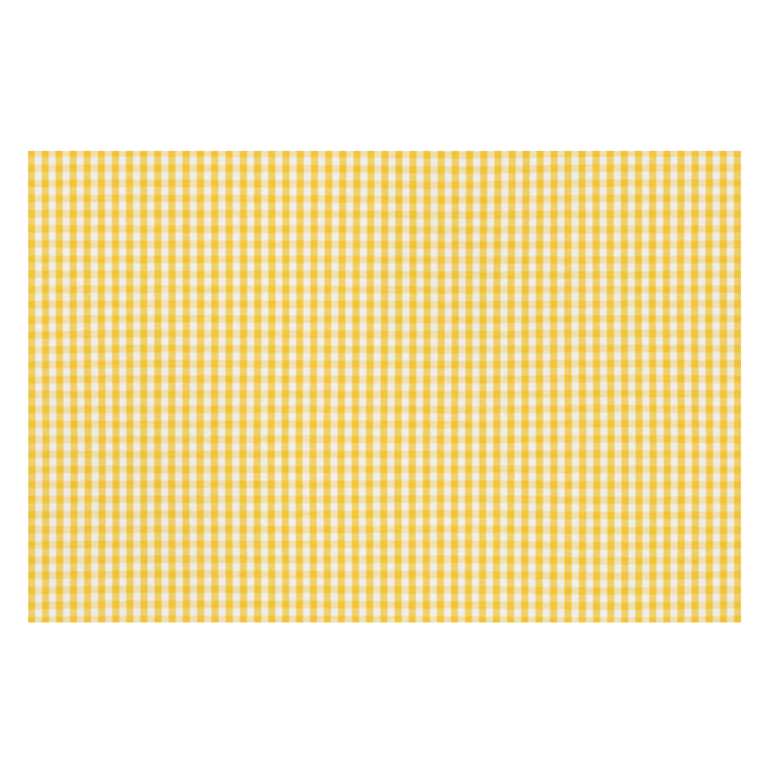
Write a Shadertoy shader that draws this texture.

```glsl
// Yellow and white gingham cloth: a wide woven rectangle on a plain white ground.

const vec2 CLOTH_MIN = vec2(0.0365, 0.1895);
const vec2 CLOTH_MAX = vec2(0.9650, 0.8035);
const vec2 REPEATS = vec2(50.5, 31.35);      // checks across and down
const vec2 FIRST_STRIPE = vec2(0.23, 0.20);  // centre of first stripe from left and top
const vec2 STRIPE_WIDTH = vec2(0.50, 0.50);  // share of one repeat

const vec3 GROUND = vec3(1.0);
const vec3 WHITE_CELL = vec3(0.935, 0.930, 0.915);
const vec3 WEFT_CELL = vec3(0.940, 0.865, 0.650);
const vec3 WARP_CELL = vec3(0.940, 0.815, 0.420);
const vec3 YELLOW_CELL = vec3(0.945, 0.760, 0.190);

float hash(vec2 p) {
    return fract(sin(dot(p, vec2(127.1, 311.7))) * 43758.5453);
}

// Smooth value noise from 0 to 1.
float noise(vec2 p) {
    vec2 i = floor(p);
    vec2 f = fract(p);
    f = f * f * (3.0 - 2.0 * f);
    float low = mix(hash(i), hash(i + vec2(1.0, 0.0)), f.x);
    float high = mix(hash(i + vec2(0.0, 1.0)), hash(i + vec2(1.0, 1.0)), f.x);
    return mix(low, high, f.y);
}

// Coverage of stripes centred on whole numbers.
float stripe(float x, float width, float blur) {
    float d = abs(fract(x + 0.5) - 0.5);
    return 1.0 - smoothstep(0.5 * width - blur, 0.5 * width + blur, d);
}

// Signed distance to an axis-aligned rectangle.
float boxDistance(vec2 p, vec2 low, vec2 high) {
    vec2 d = abs(p - 0.5 * (low + high)) - 0.5 * (high - low);
    return length(max(d, 0.0)) + min(max(d.x, d.y), 0.0);
}

// Dyed bands crossing: each overlap takes its own colour.
vec3 gingham(vec2 cell, vec2 blur, float slub) {
    float warp = stripe(cell.x, STRIPE_WIDTH.x, blur.x);
    float weft = stripe(cell.y, STRIPE_WIDTH.y, blur.y) * (1.0 - slub);
    return mix(mix(WHITE_CELL, WEFT_CELL, weft),
               mix(WARP_CELL, YELLOW_CELL, weft), warp);
}

void mainImage(out vec4 fragColor, in vec2 fragCoord) {
    vec2 uv = fragCoord / iResolution.xy;
    float pixel = 1.0 / min(iResolution.x, iResolution.y);

    // Position in repeats, from the top left corner, with slightly wavering threads.
    vec2 size = CLOTH_MAX - CLOTH_MIN;
    vec2 local = vec2(uv.x - CLOTH_MIN.x, CLOTH_MAX.y - uv.y) / size;
    vec2 waver = vec2(noise(uv * vec2(9.0, 5.0)), noise(uv * vec2(5.0, 9.0) + 31.0)) - 0.5;
    vec2 cell = local * REPEATS - FIRST_STRIPE + 0.14 * waver;

    // Woven colour with uneven weft threads.
    vec2 blur = max(vec2(0.09), 0.7 * pixel * REPEATS / size);
    float slub = 0.30 * noise(uv * vec2(45.0, 260.0));
    vec3 cloth = gingham(cell, blur, slub);

    // Fine thread grain and broad, soft changes of tone.
    float grain = noise(uv * vec2(190.0, 330.0) + 7.0) - 0.5;
    float tone = noise(uv * vec2(5.0, 3.0) + 13.0) - 0.5;
    cloth *= 1.0 + 0.025 * grain + 0.02 * tone;

    float edge = boxDistance(uv, CLOTH_MIN, CLOTH_MAX);
    float coverage = 1.0 - smoothstep(-0.75 * pixel, 0.75 * pixel, edge);
    fragColor = vec4(mix(GROUND, clamp(cloth, 0.0, 1.0), coverage), 1.0);
}
```
